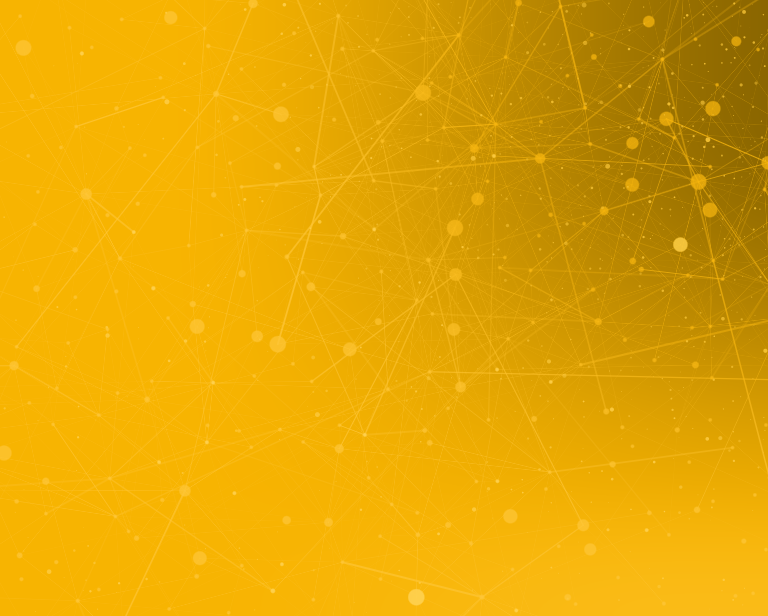
This background is drawn by a Shadertoy shader. Its source:

```glsl
#define HUBS 62
#define SPOKES 12
#define MESH 14.0
#define MAX_REACH 0.62
#define LINE_ALPHA 0.66
#define AMBER vec3(0.970, 0.705, 0.005)
#define SHADOW vec3(0.515, 0.380, 0.0)
#define PALE vec3(0.995, 0.775, 0.215)
#define GOLD vec3(0.960, 0.705, 0.050)
#define GLINT vec3(1.0, 0.850, 0.380)

// Integer hash giving two values in 0..1
vec2 hash2(vec2 q) {
    uvec2 v = uvec2(ivec2(floor(q))) * 1664525u + 1013904223u;
    v.x += v.y * 1664525u;
    v.y += v.x * 1664525u;
    v ^= v >> 16u;
    v.x += v.y * 1664525u;
    v.y += v.x * 1664525u;
    v ^= v >> 16u;
    return vec2(v & 65535u) / 65535.0;
}

// One shared vertex per mesh cell
vec2 cellNode(vec2 cell) {
    return (cell + 0.04 + 0.92 * hash2(cell + 300.0)) / MESH;
}

vec2 snapToNode(vec2 p) {
    return cellNode(floor(p * MESH));
}

float segmentDistance(vec2 p, vec2 a, vec2 b) {
    vec2 pa = p - a, ba = b - a;
    float t = clamp(dot(pa, ba) / max(dot(ba, ba), 1e-6), 0.0, 1.0);
    return length(pa - ba * t);
}

float coverage(float edge, float pixel) {
    return clamp(0.5 - edge / pixel, 0.0, 1.0);
}

// Even hubs gather in a band at the right, odd ones spread evenly over the left
vec2 hubPosition(int i, float aspect) {
    vec2 h = hash2(vec2(i, 51)), g = hash2(vec2(i, 87));
    float bell = h.y + g.x + g.y - 1.5;
    vec2 band = vec2(mix(0.46, 1.04, h.x) * aspect, 0.62 + 0.36 * bell);
    vec2 spread = vec2(mix(-0.03, 0.62, h.x) * aspect, fract(float(i) * 0.309 + 0.1 * g.x));
    return snapToNode(i % 2 == 0 ? band : spread);
}

// Spokes from each hub, with neighbouring tips sometimes joined
float network(vec2 p, float aspect, float pixel) {
    float clearance = 1.0;
    for (int i = 0; i < HUBS; i++) {
        vec2 hub = hubPosition(i, aspect);
        float reach = MAX_REACH * mix(0.45, 1.0, hash2(vec2(i, 19)).x);
        if (distance(p, hub) > reach + 0.11) continue;
        vec2 previousTip = hub;
        for (int j = 0; j < SPOKES; j++) {
            vec2 h = hash2(vec2(i + 120, j + 7));
            vec2 k = hash2(vec2(i + 500, j + 31));
            float angle = 6.2832 * (float(j) + h.x) / float(SPOKES);
            float span = reach * mix(0.15, 1.0, pow(h.y, 1.4));
            vec2 tip = snapToNode(hub + span * vec2(cos(angle), sin(angle)));
            float width = mix(0.0001, 0.0017, pow(k.x, 5.0));
            float alpha = LINE_ALPHA * mix(0.3, 1.2, k.y * k.y);
            float d = segmentDistance(p, hub, tip);
            clearance *= 1.0 - alpha * coverage(d - width, pixel);
            if (j > 0 && k.x < 0.5) {
                d = segmentDistance(p, previousTip, tip);
                clearance *= 1.0 - 0.7 * alpha * coverage(d - 0.0002, pixel);
            }
            previousTip = tip;
        }
    }
    return 1.0 - clearance;
}

// Discs on the vertices: x is the soft cover, y the bright cover
vec2 nodeDiscs(vec2 p, float pixel) {
    vec2 cover = vec2(0.0);
    vec2 home = floor(p * MESH);
    for (int y = -1; y <= 1; y++)
    for (int x = -1; x <= 1; x++) {
        vec2 cell = home + vec2(x, y);
        vec2 h = hash2(cell + 700.0);
        float radius = mix(0.0028, 0.0135, pow(h.x, 6.0));
        float disc = coverage(distance(p, cellNode(cell)) - radius, pixel * 1.4);
        cover = max(cover, disc * vec2(0.75, 0.55 * step(0.94, h.y)));
    }
    return cover;
}

// Fine dust on a jittered grid
float specks(vec2 p, float cells, float chance, float pixel) {
    vec2 cell = floor(p * cells);
    vec2 h = hash2(cell + cells * 20.0), g = hash2(cell + cells * 50.0);
    vec2 centre = (cell + mix(vec2(0.2), vec2(0.8), h)) / cells;
    float radius = mix(0.02, 0.13, g.y * g.y) / cells;
    return step(g.x, chance) * coverage(distance(p, centre) - radius, pixel)
         * mix(0.4, 0.9, h.x);
}

void mainImage(out vec4 fragColor, in vec2 fragCoord) {
    vec2 uv = fragCoord / iResolution.xy;
    vec2 p = fragCoord / iResolution.y;
    float aspect = iResolution.x / iResolution.y;
    float pixel = 1.0 / iResolution.y;

    // Amber ground, darkening to the upper right and paler at the foot
    float shade = smoothstep(0.20, 1.14, uv.x) * smoothstep(0.05, 0.82, uv.y);
    vec3 color = mix(AMBER, SHADOW, shade);
    color = mix(color, PALE, 0.4 * smoothstep(0.25, 0.0, uv.y) * smoothstep(0.2, 0.9, uv.x));

    // Lines and discs, more golden over the shadow
    vec3 ink = mix(PALE, GOLD, smoothstep(0.0, 0.5, shade));
    color = mix(color, ink, network(p, aspect, pixel));
    vec2 discs = nodeDiscs(p, pixel);
    color = mix(color, ink, discs.x);
    color = mix(color, GLINT, discs.y);

    // Dust
    float chance = 0.06 + 0.45 * shade;
    float dust = max(specks(p, 32.0, chance, pixel), specks(p, 61.0, chance, pixel));
    color = mix(color, mix(ink, GLINT, 0.5), dust);

    fragColor = vec4(color, 1.0);
}
```
